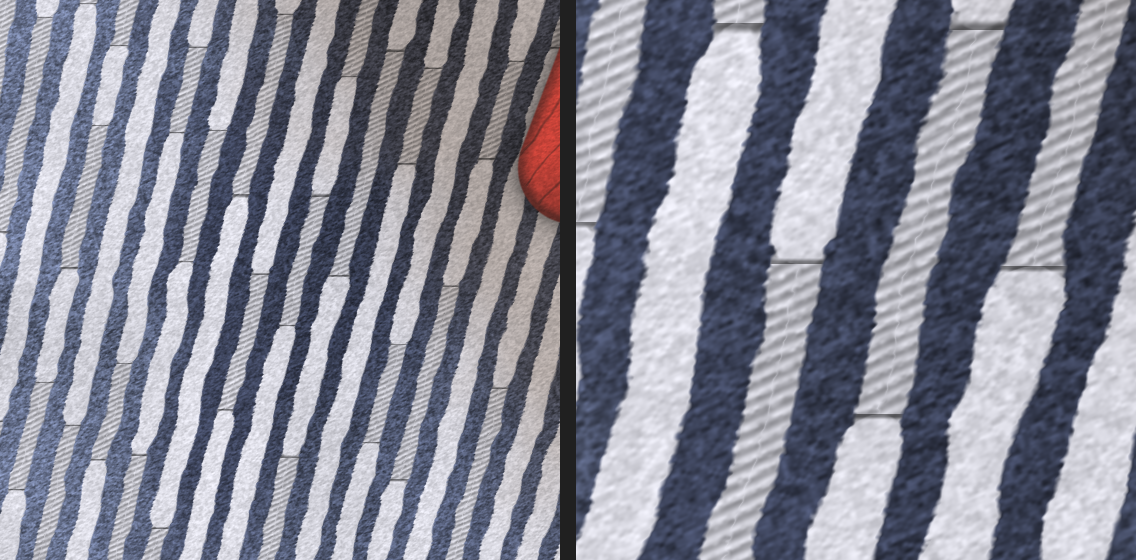
Left, the full canvas; right, a detail of the centre.
Reproduce this texture procedurally as a Shadertoy shader.

```glsl
// A striped pile rug: slanted, slightly converging dark bands alternate with pale ones.
// Each pale band is a narrow ribbed channel, partly covered by wider round-ended tufts.
// Noise roughens edges and fibres; a warm shadow and a red cushion lie at upper right.

const float PITCH_BOTTOM = 0.067;    // stripe spacing at the lower edge
const float PITCH_TOP = 0.0716;      // stripe spacing at the upper edge
const float START_BOTTOM = 0.306;    // centre of dark stripe 0, lower edge
const float START_TOP = 0.553;       // centre of dark stripe 0, upper edge
const float TUFT_HALF = 0.285;       // half widths, in stripe spacings
const float RIB_HALF = 0.215;
const float SEGMENTS = 5.2;          // tuft segments up the canvas
const float CAP_LENGTH = 0.024;      // rounded end of a tuft
const float RIB_COUNT = 108.0;
const vec3 PALE = vec3(0.84, 0.84, 0.875);
const vec3 PALE_WARM = vec3(0.66, 0.62, 0.60);
const vec3 BLUE = vec3(0.39, 0.43, 0.54);
const vec3 NAVY = vec3(0.22, 0.245, 0.33);
const vec3 CHARCOAL = vec3(0.23, 0.225, 0.245);
const vec3 RED = vec3(0.78, 0.26, 0.22);
const vec3 RED_DARK = vec3(0.38, 0.17, 0.15);
const vec2 CUSHION_END = vec2(1.025, 0.70);
const vec2 CUSHION_AXIS = vec2(0.354, 0.935);
const float CUSHION_RADIUS = 0.1;

float hash(vec2 p) {
    vec3 q = fract(vec3(p.xyx) * 0.1031);
    q += dot(q, q.yzx + 33.33);
    return fract((q.x + q.y) * q.z);
}

float noise(vec2 p) {
    vec2 i = floor(p), f = fract(p);
    f = f * f * (3.0 - 2.0 * f);
    return mix(mix(hash(i), hash(i + vec2(1, 0)), f.x),
               mix(hash(i + vec2(0, 1)), hash(i + vec2(1, 1)), f.x), f.y);
}

float fbm(vec2 p) {
    float sum = 0.0, amp = 0.5;
    for (int i = 0; i < 4; i++) {
        sum += amp * noise(p);
        p = mat2(1.6, 1.2, -1.2, 1.6) * p + 7.3;
        amp *= 0.5;
    }
    return sum / 0.9375;
}

// 1 where a segment of a pale stripe carries a tuft; bare ribs are commoner at left
float hasTuft(float stripe, float segment) {
    float chance = stripe < -4.0 ? 0.45 : 0.68;
    return step(hash(vec2(stripe + 41.0, segment + 17.0)), chance);
}

// Half width of the tuft at height a (in segments); seam marks its closed ends
float tuftWidth(float stripe, float a, out float seam) {
    float segment = floor(a), t = fract(a);
    float here = hasTuft(stripe, segment);
    float below = hasTuft(stripe, segment - 1.0);
    float above = hasTuft(stripe, segment + 1.0);
    float d = min(t + below * 9.0, 1.0 - t + above * 9.0) / SEGMENTS;
    float cap = 1.0 - clamp(d / CAP_LENGTH, 0.0, 1.0);
    seam = here * (1.0 - smoothstep(0.001, 0.004, d));
    return here * TUFT_HALF * sqrt(1.0 - cap * cap);
}

void mainImage(out vec4 fragColor, in vec2 fragCoord) {
    vec2 uv = fragCoord / iResolution.xy;
    float blur = max(1.2 / iResolution.y, 0.0018);

    // Fibre grain and broad wear
    vec2 tilt = vec2(uv.x + 0.3 * uv.y, uv.y - 0.45 * uv.x);
    float grain = 0.6 * noise(tilt * vec2(150.0, 300.0))
                + 0.4 * noise(tilt * vec2(310.0, 420.0) + 9.0) - 0.5;
    float wear = fbm(uv * 5.0 + 3.0) - 0.5;

    // Stripe coordinates: dark stripes at whole numbers, pale at halves
    float wobble = 0.009 * (noise(uv * vec2(9.0, 12.0)) - 0.5)
                 + 0.008 * (noise(uv * 34.0 + 5.0) - 0.5) + 0.004 * grain;
    float pitch = mix(PITCH_BOTTOM, PITCH_TOP, uv.y);
    float k = (uv.x + wobble - mix(START_BOTTOM, START_TOP, uv.y)) / pitch;
    float stripe = floor(k);
    float across = abs(fract(k) - 0.5);
    float along = uv.y * SEGMENTS + 5.0 * hash(vec2(stripe + 60.0, 3.0))
                + 0.5 * noise(vec2(uv.y * 4.0, stripe + 60.0));

    // Coverage of ribs and tufts
    float seam;
    float width = tuftWidth(stripe, along, seam);
    float tuft = smoothstep(-blur, blur, (width - across) * pitch);
    float rib = smoothstep(-blur, blur, (RIB_HALF - across) * pitch);

    // Light: warm shade at upper right, deep navy through the middle
    float shade = smoothstep(1.35, 2.0, 1.5 * uv.x + uv.y + 0.5 * wear);
    float deep = smoothstep(0.12, 0.5, uv.x + 0.7 * wear - 0.2 * abs(uv.y - 0.45))
               * (1.0 - 0.55 * smoothstep(0.6, 0.9, uv.x - uv.y + 0.4));
    vec3 dark = mix(mix(BLUE, NAVY, deep), CHARCOAL, shade * 0.85);
    dark *= 1.0 + 0.95 * grain + 0.45 * wear;
    vec3 pale = mix(PALE, PALE_WARM, shade * 0.9) * (1.0 + 0.27 * grain + 0.16 * wear);

    float ridge = 0.5 + 0.5 * sin(6.2832 * RIB_COUNT * (uv.y - 0.45 * uv.x + 0.4 * wobble));
    vec3 color = mix(dark, pale * mix(0.72, 0.98, ridge), rib);
    color = mix(color, pale, tuft);
    color *= 1.0 - 0.45 * seam * rib;

    // Red cushion with a soft contact shadow, folds and woven grain
    vec2 rel = uv - CUSHION_END;
    float reach = clamp(dot(rel, CUSHION_AXIS), 0.0, 0.5);
    float edge = length(rel - CUSHION_AXIS * reach) - CUSHION_RADIUS;
    color *= 1.0 - 0.35 * exp(-max(edge, 0.0) * 50.0);
    float crease = abs(sin(uv.x * 60.0 - uv.y * 38.0 + 5.0 * wear));
    float fold = 0.55 * (1.0 - smoothstep(0.0, 0.25, crease))
               + 0.8 * smoothstep(-0.028, 0.0, edge)
               + 0.35 * smoothstep(0.74, 0.62, uv.y);
    vec3 cloth = mix(RED, RED_DARK, clamp(fold, 0.0, 1.0)) * (1.0 + 0.3 * grain);
    color = mix(color, cloth, smoothstep(blur, -blur, edge));

    fragColor = vec4(clamp(color, 0.0, 1.0), 1.0);
}
```
